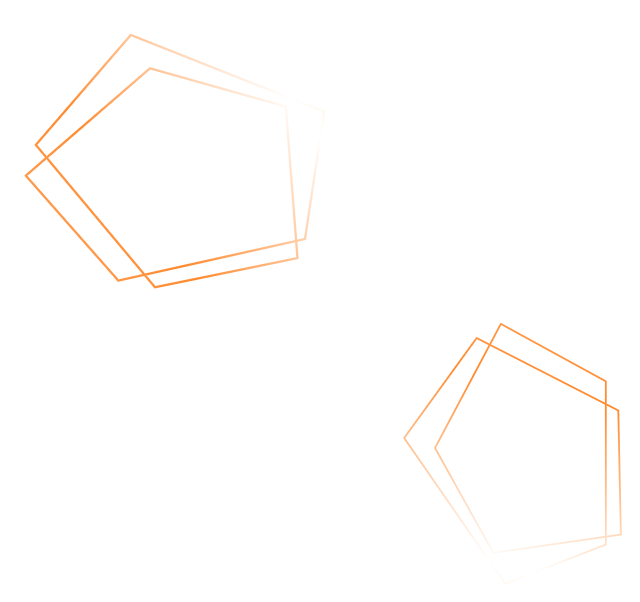
Give the GLSL for this background, as a Shadertoy shader.

```glsl
// Two thin orange outlines on white, each a pentagon that winds twice
// around its centre. Each is one closed path of ten corners, drawn by
// segment distance and tinted by a linear gradient that fades to white.

const vec3 ORANGE = vec3(1.0, 0.54, 0.18);
const vec3 CREAM = vec3(1.0, 0.80, 0.55);

float segmentDistance(vec2 p, vec2 a, vec2 b) {
    vec2 pa = p - a, ba = b - a;
    return length(pa - ba * clamp(dot(pa, ba) / dot(ba, ba), 0.0, 1.0));
}

// Distance to the closed path through all corners
float pathDistance(vec2 p, vec2 corners[10]) {
    float d = 1e3;
    for (int i = 0; i < 10; i++) {
        d = min(d, segmentDistance(p, corners[i], corners[(i + 1) % 10]));
    }
    return d;
}

// Strongest at the start, white at the end, a faint cream beyond it
vec3 fadeColor(vec2 p, vec2 start, vec2 end) {
    vec2 axis = end - start;
    float s = dot(p - start, axis) / dot(axis, axis);
    float strength = s < 0.0 ? 1.0 + 0.35 * s : max(1.0 - s, 0.0);
    vec3 color = mix(vec3(1.0), ORANGE, clamp(strength, 0.0, 1.0));
    return mix(color, CREAM, clamp((s - 1.0) * 1.2, 0.0, 0.2));
}

float strokeMask(float d, float halfWidth, float pixel) {
    return clamp((halfWidth - d) / pixel + 0.5, 0.0, 1.0);
}

void mainImage(out vec4 fragColor, in vec2 fragCoord) {
    // Canvas units: width 1, height 0.9414
    vec2 p = fragCoord / iResolution.xy * vec2(1.0, 0.9414);
    float pixel = 1.0 / iResolution.x;

    // Upper left outline
    vec2 upper[10] = vec2[10](
        vec2(0.2044, 0.8867), vec2(0.5065, 0.7669), vec2(0.4766, 0.5677),
        vec2(0.1849, 0.5026), vec2(0.0404, 0.6667), vec2(0.2344, 0.8346),
        vec2(0.4466, 0.7747), vec2(0.4648, 0.5378), vec2(0.2422, 0.4922),
        vec2(0.0560, 0.7148));

    // Lower right outline
    vec2 lower[10] = vec2[10](
        vec2(0.7826, 0.4349), vec2(0.9466, 0.3451), vec2(0.9466, 0.0898),
        vec2(0.7891, 0.0286), vec2(0.6315, 0.2565), vec2(0.7448, 0.4128),
        vec2(0.9661, 0.2995), vec2(0.9701, 0.1055), vec2(0.7708, 0.0768),
        vec2(0.6797, 0.2409));

    // Strokes over a white ground
    vec3 color = vec3(1.0);
    vec3 upperTint = fadeColor(p, vec2(0.224, 0.611), vec2(0.456, 0.785));
    vec3 lowerTint = fadeColor(p, vec2(0.844, 0.331), vec2(0.775, 0.0625));
    color = mix(color, upperTint, strokeMask(pathDistance(p, upper), 0.0018, pixel));
    color = mix(color, lowerTint, strokeMask(pathDistance(p, lower), 0.0014, pixel));
    fragColor = vec4(color, 1.0);
}
```
